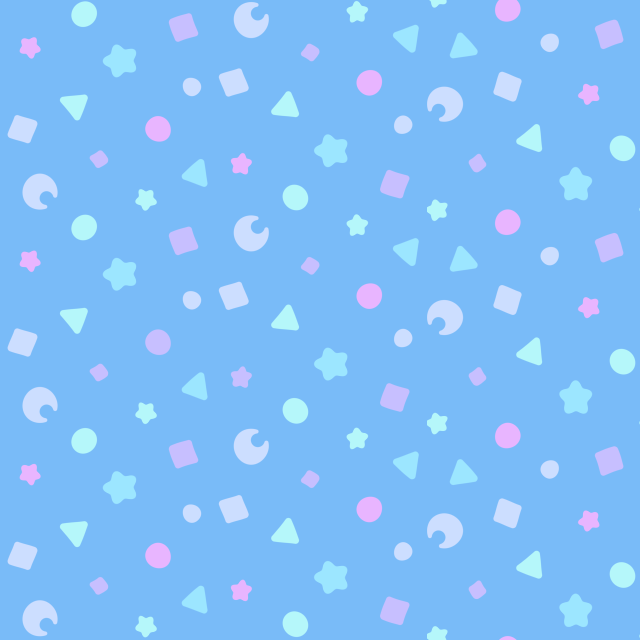
Reproduce this pattern procedurally as a Shadertoy shader.

```glsl
// Pastel confetti of circles, squares, stars, triangles and moons on sky blue.
#define REPEATS 3.0
#define CELL 256.0
#define CORNER 4.0
#define WOBBLE 0.45
#define STAR_DEPTH 0.17
#define SKY vec3(0.476, 0.734, 0.973)
#define PALE vec3(0.80, 0.87, 1.00)
#define CYAN vec3(0.61, 0.90, 1.00)
#define MINT vec3(0.71, 0.97, 0.98)
#define LILAC vec3(0.78, 0.75, 1.00)
#define PINK vec3(0.91, 0.71, 1.00)

const int COUNT = 12;

// Piece centres in one cell, three per shape family
const vec2 centre[COUNT] = vec2[](
    vec2(101, 17), vec2(190, 155), vec2(230, 104),
    vec2(27, 155), vec2(220, 33), vec2(119, 191),
    vec2(145, 73), vec2(36, 57), vec2(175, 239),
    vec2(90, 126), vec2(236, 209), vec2(48, 230));

// Radius and turn of each piece
const vec2 pose[COUNT] = vec2[](
    vec2(15.3, 0), vec2(15.3, 0), vec2(11, 0),
    vec2(14.5, 0.34), vec2(14.5, -0.33), vec2(8.9, -0.6),
    vec2(21, 0.62), vec2(13.4, 0.2), vec2(13.4, 0.35),
    vec2(18.7, 1.43), vec2(18.7, 0.86), vec2(21.3, 0.75));

const vec3 tint[COUNT] = vec3[](
    MINT, PINK, PALE, PALE, LILAC, LILAC,
    CYAN, PINK, MINT, MINT, CYAN, PALE);

float roundedSquare(vec2 p, float size) {
    vec2 q = abs(p) - (size - CORNER);
    return length(max(q, 0.0)) + min(max(q.x, q.y), 0.0) - CORNER;
}

float softStar(vec2 p, float reach) {
    float lobes = cos(5.0 * atan(p.y, p.x));
    float rim = reach * (1.0 - STAR_DEPTH * (1.0 - lobes) * 0.85);
    return (length(p) - rim) * 0.9;
}

float roundedTriangle(vec2 p, float reach) {
    float core = reach - CORNER;
    float sector = radians(120.0);
    float a = mod(atan(p.y, p.x), sector) - sector * 0.5;
    vec2 q = length(p) * vec2(cos(a), sin(a));
    float halfSide = core * 0.866;
    q -= vec2(core * 0.5, clamp(q.y, -halfSide, halfSide));
    return length(q) * sign(q.x) - CORNER;
}

// Disc with an open bite and rounded horns
float moon(vec2 p, float radius) {
    float horn = radius * 0.117;
    float outer = radius - horn;
    float bite = radius * 0.505;
    float offset = radius * 0.5;
    p.y = abs(p.y);
    float a = (outer * outer - bite * bite + offset * offset) / (2.0 * offset);
    float b = sqrt(max(outer * outer - a * a, 0.0));
    if (p.x * b - p.y * a > offset * max(b - p.y, 0.0))
        return length(p - vec2(a, b)) - horn;
    return max(length(p) - outer, bite - length(p - vec2(offset, 0.0))) - horn;
}

float pieceDistance(int i, vec2 p) {
    float size = pose[i].x, c = cos(pose[i].y), s = sin(pose[i].y);
    p = mat2(c, -s, s, c) * p;
    p += WOBBLE * sin(p.yx * 2.4 / size + float(i) * 2.1);
    if (i < 3) return length(p) - size;
    if (i < 6) return roundedSquare(p, size);
    if (i < 9) return softStar(p, size);
    if (i < 11) return roundedTriangle(p, size);
    return moon(p, size);
}

// Each column mirrors or turns the same motif
vec2 orient(vec2 p, int column) {
    if (column == 1) return vec2(p.x + 2.5, 254.0 - p.y);
    if (column == 2) return vec2(p.y - 77.0, 252.0 - p.x);
    return p;
}

void mainImage(out vec4 fragColor, in vec2 fragCoord) {
    vec2 uv = fragCoord / iResolution.xy;
    vec2 grid = vec2(uv.x, 1.0 - uv.y) * REPEATS;
    ivec2 cell = ivec2(floor(grid));
    vec2 p = orient(fract(grid) * CELL, cell.x);
    float edge = 0.7 * REPEATS * CELL / iResolution.y;

    vec3 color = SKY;
    for (int i = 0; i < COUNT; i++) {
        // Wrapped offset keeps the cell seamless
        vec2 q = mod(p - centre[i] + CELL * 0.5, CELL) - CELL * 0.5;
        // Two pink pieces of the middle row turn lilac
        bool faded = cell.y == 1 && i == 1 + 6 * cell.x;
        vec3 paint = faded ? LILAC : tint[i];
        color = mix(paint, color, smoothstep(-edge, edge, pieceDistance(i, q)));
    }
    fragColor = vec4(color, 1.0);
}
```
